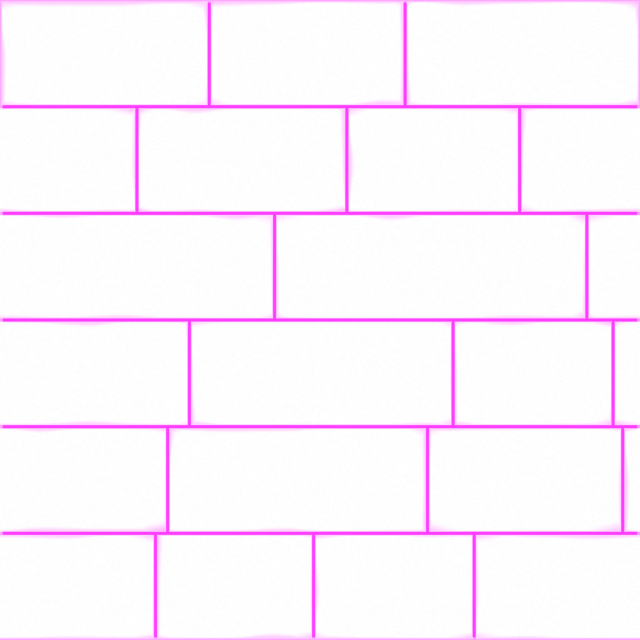
This pattern is drawn by a WebGL 2 fragment shader. Its source:

```glsl
#version 300 es
precision highp float;
// Six courses of white bricks with uneven lengths, magenta joints and soft worn corners.

uniform vec2 u_resolution;
out vec4 outColor;

const float ROWS = 6.0;
const vec3 FACE = vec3(1.0);
const vec3 JOINT = vec3(1.0, 0.24, 1.0);

// Joint positions across each course, from the top down; a repeated value adds no brick.
const vec3 JOINTS[6] = vec3[6](
    vec3(0.0, 0.327, 0.633), vec3(0.214, 0.542, 0.812),
    vec3(0.429, 0.917, 0.917), vec3(0.296, 0.708, 0.958),
    vec3(0.262, 0.668, 0.973), vec3(0.243, 0.490, 0.741));

float hash(vec2 p) {
    vec3 q = fract(vec3(p.xyx) * 0.1031);
    q += dot(q, q.yzx + 33.33);
    return fract((q.x + q.y) * q.z);
}

float noise(float x, float seed) {
    float i = floor(x);
    float f = fract(x);
    f = f * f * (3.0 - 2.0 * f);
    return mix(hash(vec2(i, seed)), hash(vec2(i + 1.0, seed)), f);
}

// Left and right ends of the brick around x, wrapping at the canvas sides.
vec2 brickSpan(float x, vec3 joints) {
    vec2 span = vec2(-1.0, 2.0);
    for (int wrap = -1; wrap <= 1; wrap++) {
        for (int i = 0; i < 3; i++) {
            float j = joints[i] + float(wrap);
            if (j <= x) span.x = max(span.x, j);
            else span.y = min(span.y, j);
        }
    }
    return span;
}

// Thin tinted band of wandering depth beside one edge.
float edgeWear(float d, float along, float seed) {
    float n = noise(along * 11.0, seed);
    float depth = 0.002 + 0.009 * n * n * n;
    return 0.26 * (1.0 - smoothstep(0.3 * depth, depth + 0.003, d));
}

// Shallow wedge fading away from one corner; c is the offset from that corner.
float cornerWear(vec2 c, float seed) {
    float reach = mix(0.035, 0.095, hash(vec2(seed, 3.0)));
    float depth = mix(0.008, 0.025, hash(vec2(seed, 7.0)));
    float strength = mix(0.2, 0.42, hash(vec2(seed, 11.0)));
    float t = c.x / reach + c.y / depth;
    return strength * (1.0 - smoothstep(0.05, 1.0, t));
}

void main() {
    vec2 uv = gl_FragCoord.xy / u_resolution;

    // Brick lookup
    float course = (1.0 - uv.y) * ROWS;
    float row = clamp(floor(course), 0.0, ROWS - 1.0);
    vec2 span = brickSpan(uv.x, JOINTS[int(row)]);
    float seed = floor(fract(span.x + 0.0005) * 97.0) + row * 131.0;

    // Distances to the left, right, top and bottom joints
    vec2 side = vec2(uv.x - span.x, span.y - uv.x);
    vec2 level = vec2(course - row, row + 1.0 - course) / ROWS;

    // Worn edges and corners
    float wear = 0.0;
    for (int i = 0; i < 2; i++) {
        float k = float(i);
        wear = max(wear, edgeWear(side[i], level.x, seed + k));
        wear = max(wear, edgeWear(level[i], side.x, seed + 2.0 + k));
        for (int j = 0; j < 2; j++) {
            float cornerSeed = seed + 5.0 + 2.0 * k + float(j);
            wear = max(wear, cornerWear(vec2(side[i], level[j]), cornerSeed));
        }
    }

    // Joint lines, paler along the canvas border
    float nearest = min(min(side.x, side.y), min(level.x, level.y));
    float soft = max(0.0016, 0.7 / u_resolution.y);
    float line = 1.0 - smoothstep(0.0027 - soft, 0.0027 + soft, nearest);
    vec2 border = min(uv, 1.0 - uv);
    line *= mix(0.45, 1.0, smoothstep(0.002, 0.006, min(border.x, border.y)));

    // Faint mottling on the faces
    float grain = 0.008 * hash(floor(uv * 256.0));
    vec3 color = mix(FACE - grain, JOINT, max(line, wear));
    outColor = vec4(color, 1.0);
}
```
